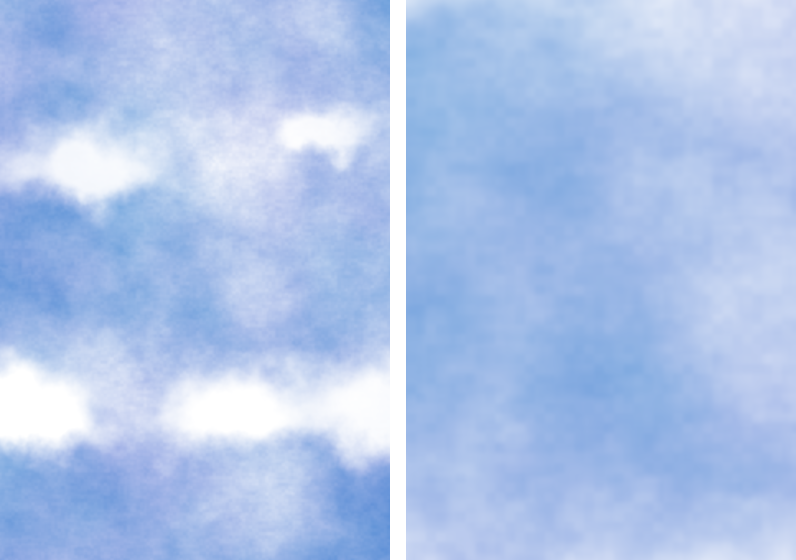
Left: the whole. Right: its middle third, enlarged.
Give the GLSL for this texture, as a WebGL 1 fragment shader.

```glsl
precision highp float;
uniform vec2 u_resolution;

#define SKY_TONE 0.65
#define SKY_CONTRAST 0.80
#define SKY_SCALE 5.0
#define WARP 0.11
#define PATCH_SCALE 64.0
#define PATCH_AMOUNT 0.035
#define GRAIN_AMOUNT 0.03
#define TINT_AMOUNT 0.07
#define CLOUD_SIZE vec2(0.105, 0.056)

const vec3 DEEP_BLUE = vec3(0.36, 0.57, 0.84);
const vec3 PALE_BLUE = vec3(0.64, 0.73, 0.91);
const vec3 CLOUD_WHITE = vec3(1.0);

float hash(vec2 p) {
  vec3 q = fract(p.xyx * 0.1031);
  q += dot(q, q.yzx + 33.33);
  return fract((q.x + q.y) * q.z);
}

// Value noise; a larger edge (0 to 0.5) gives flatter, blockier cells.
float noise(vec2 p, float edge) {
  vec2 cell = floor(p);
  vec2 f = smoothstep(edge, 1.0 - edge, p - cell);
  float low = mix(hash(cell), hash(cell + vec2(1, 0)), f.x);
  float high = mix(hash(cell + vec2(0, 1)), hash(cell + vec2(1, 1)), f.x);
  return mix(low, high, f.y);
}

// Centred on zero, roughly -0.5 to 0.5.
float fbm(vec2 p) {
  float sum = 0.0, amp = 0.5;
  for (int i = 0; i < 5; i++) {
    sum += amp * (noise(p, 0.0) - 0.5);
    p = mat2(0.8, -0.6, 0.6, 0.8) * p * 2.05 + 17.3;
    amp *= 0.5;
  }
  return sum;
}

// Soft mounds with flatter undersides, in two loose rows.
float cloudCover(vec2 p) {
  float clear = 1.0;
  for (int r = 0; r < 2; r++) {
    for (int k = 0; k < 3; k++) {
      float row = float(r), i = float(k);
      vec2 centre = vec2(0.05 + 0.1 * row + i * (0.43 + 0.06 * row - 0.06 * i),
                         0.255 + 0.435 * row + 0.06 * row * i);
      vec2 size = CLOUD_SIZE * (1.0 - 0.42 * row * i);
      vec2 d = (p - centre) / size;
      d.y *= d.y > 0.0 ? 0.78 : 1.2;
      float strength = 1.0 - 0.12 * row - 0.06 * i;
      clear *= 1.0 - strength * smoothstep(1.95, 0.6, length(d));
    }
  }
  return 1.0 - clear;
}

void main() {
  vec2 p = gl_FragCoord.xy / u_resolution.y;
  float across = gl_FragCoord.x / u_resolution.x;

  // Washes of blue, deeper to the right and at the foot
  vec2 drift = vec2(fbm(p * 6.0 + 3.1), fbm(p * 6.0 + 41.7));
  float tone = SKY_TONE + SKY_CONTRAST * fbm((p + drift * 0.08) * SKY_SCALE + 8.4);
  tone -= 0.09 * smoothstep(0.65, 1.0, across);
  tone -= 0.07 * smoothstep(0.2, 0.0, p.y);

  // Blocky patches, short horizontal strokes and fine grain
  tone += PATCH_AMOUNT * (noise(p * PATCH_SCALE, 0.3) - 0.5);
  tone += GRAIN_AMOUNT * (noise(p * vec2(60.0, 150.0), 0.1) - 0.5);
  tone += GRAIN_AMOUNT * (noise(p * 170.0 + 9.0, 0.2) - 0.5);

  // Clouds with ragged, blurred outlines
  vec2 ragged = vec2(fbm(p * 11.0 + 23.0), fbm(p * 11.0 + 67.0));
  tone = mix(tone, 1.03, cloudCover(p + WARP * ragged));

  // Tone to colour, with a slow drift between violet and cyan
  float lower = (tone - DEEP_BLUE.r) / (PALE_BLUE.r - DEEP_BLUE.r);
  float upper = (tone - PALE_BLUE.r) / (1.0 - PALE_BLUE.r);
  vec3 color = mix(DEEP_BLUE, PALE_BLUE, clamp(lower, -0.2, 1.0));
  color = mix(color, CLOUD_WHITE, clamp(upper, 0.0, 1.0));
  float tint = TINT_AMOUNT * fbm(p * 4.0 + 90.0) * (1.0 - clamp(upper, 0.0, 1.0));
  color += tint * vec3(-0.8, 1.0, 0.0);
  gl_FragColor = vec4(color, 1.0);
}
```
